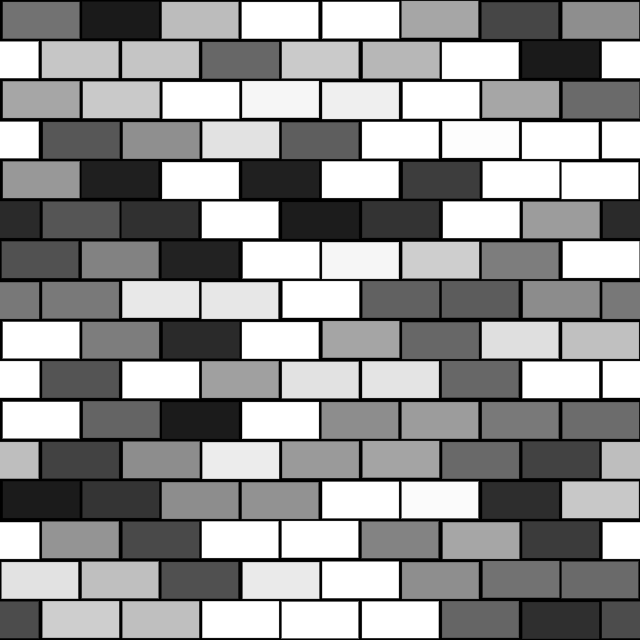
Write a WebGL 2 fragment shader that draws this pattern.

```glsl
#version 300 es
precision highp float;
// Running-bond brick wall in random greys with thin black joints

uniform vec2 u_resolution;
out vec4 fragColor;

float hash(vec2 p) {
    return fract(sin(dot(p, vec2(127.1, 311.7))) * 43758.5453);
}

float boxDistance(vec2 p, vec2 halfSize) {
    vec2 d = abs(p) - halfSize;
    return length(max(d, 0.0)) + min(max(d.x, d.y), 0.0);
}

void main() {
    // 16 courses of 8 bricks; one unit is the height of a course
    vec2 p = gl_FragCoord.xy / u_resolution * 16.0;
    float pixel = 16.0 / min(u_resolution.x, u_resolution.y);

    // Every second course is shifted by half a brick, and wraps around
    float course = floor(p.y);
    float x = p.x - (1.0 - mod(course, 2.0));
    vec2 brick = vec2(mod(floor(x / 2.0), 8.0), course);
    vec2 local = vec2(mod(x, 2.0) - 1.0, fract(p.y) - 0.5);

    // Slightly uneven placement
    vec2 jitter = vec2(hash(brick + 17.3), hash(brick + 41.9)) - 0.5;
    local -= vec2(0.015, 0.0) + 0.035 * jitter;

    // Greys from near black upwards, the brightest third clipped to white
    float h = hash(brick + 3.7);
    float grey = min(0.1 + 0.85 * h + 0.65 * h * h, 1.0);

    // Black joints between the bricks
    float d = boxDistance(local, vec2(0.96, 0.46));
    float coverage = 1.0 - smoothstep(-0.75 * pixel, 0.75 * pixel, d);
    fragColor = vec4(vec3(grey * coverage), 1.0);
}
```
